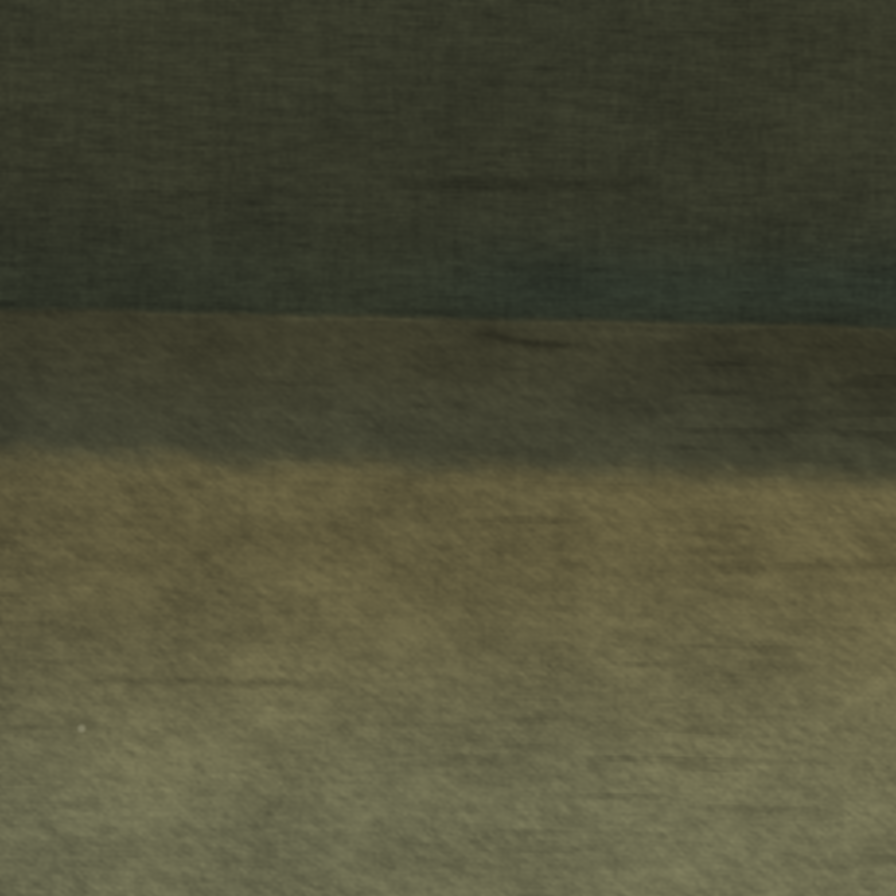
A Shadertoy shader for this texture:

```glsl
float hash(vec2 p) {
    return fract(sin(dot(p, vec2(127.1, 311.7))) * 43758.5453);
}

float noise(vec2 p) {
    vec2 cell = floor(p), f = fract(p);
    f = f * f * (3.0 - 2.0 * f);
    float low = mix(hash(cell), hash(cell + vec2(1, 0)), f.x);
    float high = mix(hash(cell + vec2(0, 1)), hash(cell + vec2(1, 1)), f.x);
    return mix(low, high, f.y);
}

// Fractal noise centred on zero
float fbm(vec2 p) {
    float sum = 0.0, weight = 0.5;
    for (int i = 0; i < 4; i++) {
        sum += weight * (noise(p) - 0.5);
        p = mat2(1.6, 1.2, -1.2, 1.6) * p + 7.3;
        weight *= 0.5;
    }
    return sum;
}

// Noise stretched along a direction
float fibres(vec2 p, float angle, vec2 frequency) {
    float c = cos(angle), s = sin(angle);
    vec2 q = vec2(c * p.x + s * p.y, c * p.y - s * p.x) * frequency;
    return noise(q) + 0.5 * noise(q * 1.9 + 19.0) - 0.75;
}

// Soft horizontal fold with tapered ends
float crease(vec2 p, vec2 centre, float halfLength, float slope, float width) {
    vec2 d = p - centre;
    float wobble = 0.006 * (noise(vec2(p.x * 24.0, centre.y * 90.0)) - 0.5);
    float across = (d.y - slope * d.x - wobble) / width;
    float along = 1.0 - smoothstep(0.3, 1.0, abs(d.x) / halfLength);
    return exp(-across * across) * along;
}

float upperEdge(float x) {
    return 0.655 - 0.020 * x + 0.003 * (noise(vec2(x * 9.0, 3.0)) - 0.5);
}

float lowerEdge(float x) {
    return 0.496 - 0.029 * x + 0.007 * (noise(vec2(x * 8.0, 8.0)) - 0.5);
}

vec3 topBand(vec2 p) {
    vec3 color = mix(vec3(0.190, 0.207, 0.158), vec3(0.212, 0.219, 0.163),
                     smoothstep(0.64, 0.80, p.y));
    float coolPatch = exp(-pow((p.y - 0.68) / 0.04, 2.0)) * smoothstep(0.35, 0.65, p.x);
    return color + coolPatch * vec3(-0.006, 0.004, 0.010);
}

vec3 middleBand(vec2 p, float depth) {
    vec3 color = mix(vec3(0.240, 0.236, 0.170), vec3(0.262, 0.265, 0.200),
                     smoothstep(0.1, 0.9, depth));
    return color - 0.012 * smoothstep(0.7, 1.0, p.x);
}

vec3 bottomBand(vec2 p) {
    vec3 color = mix(vec3(0.428, 0.424, 0.316), vec3(0.376, 0.352, 0.240),
                     smoothstep(0.05, 0.42, p.y));
    return color + vec3(0.014, 0.012, 0.008) * smoothstep(0.5, 1.0, p.x);
}

void mainImage(out vec4 fragColor, in vec2 fragCoord) {
    vec2 p = fragCoord / iResolution.xy;
    float toUpper = p.y - upperEdge(p.x);
    float toLower = p.y - lowerEdge(p.x);
    float fray = 0.012 * fibres(p, -0.4, vec2(24.0, 70.0));
    float isTop = smoothstep(-0.005, 0.006, toUpper + 0.2 * fray);
    float isBottom = 1.0 - smoothstep(-0.024, 0.018, toLower + fray);

    // Three stacked bands
    float depth = clamp(-toUpper / 0.16, 0.0, 1.0);
    vec3 color = mix(middleBand(p, depth), topBand(p), isTop);
    color = mix(color, bottomBand(p), isBottom);

    // Broken seam shadow and highlight
    float broken = smoothstep(0.3, 0.75, noise(vec2(p.x * 14.0, 41.0)));
    float shadow = exp(-pow((toUpper - 0.006) / 0.006, 2.0));
    float shine = exp(-pow((toUpper + 0.003) / 0.003, 2.0));
    float shade = -0.09 * shadow * (1.0 - 0.6 * broken) + 0.10 * shine * broken;

    // Broad mottling and cloudy wear
    float mottle = fbm(p * vec2(5.0, 7.0) + 4.0);
    float blotch = fbm(p * vec2(13.0, 20.0) + 31.0);
    shade += 0.16 * mottle + 0.21 * blotch;

    // Woven threads above, slanted brushing below
    float weave = fibres(p, -0.02, vec2(34.0, 180.0));
    float warp = fibres(p, 1.57, vec2(26.0, 140.0));
    float brushed = fibres(p, -0.58, vec2(55.0, 150.0));
    float grain = noise(p * 230.0) + noise(p * 150.0 + 63.0) - 1.0;
    shade += weave * mix(0.065, 0.13, isTop);
    shade += warp * mix(0.02, 0.06, isTop);
    shade += brushed * mix(0.105, 0.03, isTop);
    shade += grain * mix(0.06, 0.08, isTop);

    // Short scattered streaks
    float streak = noise(vec2(p.x * 10.0, p.y * 95.0 + p.x * 2.0));
    float sparse = smoothstep(0.4, 0.8, noise(p * vec2(5.0, 9.0) + 77.0));
    shade -= 0.09 * smoothstep(0.65, 0.95, streak) * sparse;

    // Individual folds
    shade -= 0.14 * crease(p, vec2(0.60, 0.795), 0.20, 0.0, 0.008);
    shade -= 0.24 * crease(p, vec2(0.59, 0.620), 0.09, -0.09, 0.005);
    shade += 0.13 * crease(p, vec2(0.71, 0.627), 0.09, -0.02, 0.005);
    shade -= 0.11 * crease(p, vec2(0.90, 0.367), 0.20, 0.02, 0.009);
    shade -= 0.11 * crease(p, vec2(0.24, 0.239), 0.17, -0.01, 0.005);

    // Slight warm and cool drift
    color *= 1.0 + shade;
    color += vec3(0.008, 0.001, -0.008) * mottle;

    // Pale fleck
    float fleck = 1.0 - smoothstep(0.001, 0.007, length(p - vec2(0.091, 0.187)));
    color += 0.12 * fleck;

    fragColor = vec4(clamp(color, 0.0, 1.0), 1.0);
}
```
